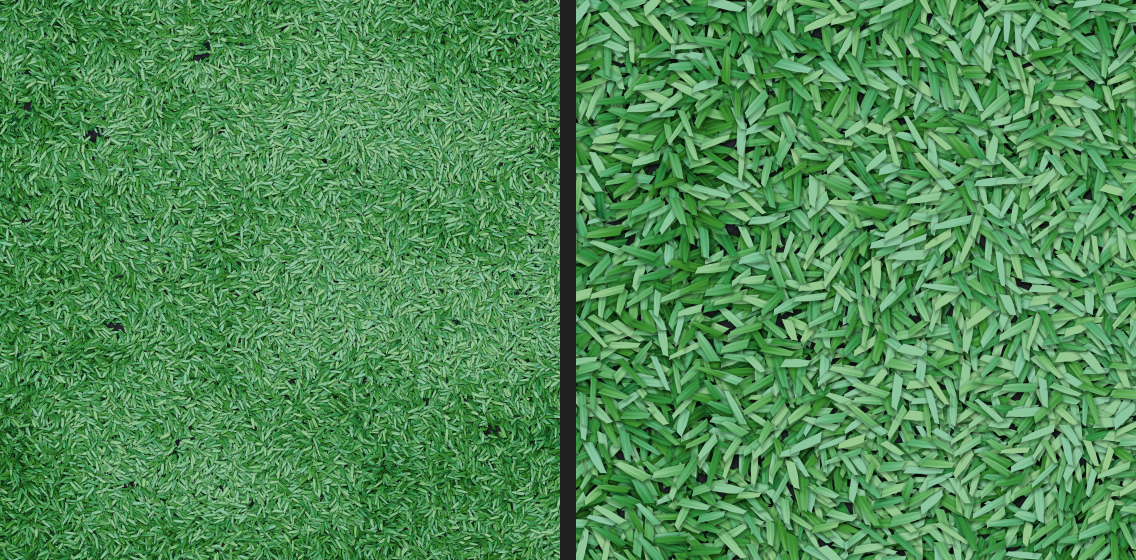
Left: the whole. Right: its middle third, enlarged.
Reproduce this texture procedurally as a Shadertoy shader.

```glsl
float hash(vec2 p) {
    return fract(sin(dot(p, vec2(127.1, 311.7))) * 43758.5453);
}

float noise(vec2 p) {
    vec2 i = floor(p), f = fract(p);
    f = f * f * (3.0 - 2.0 * f);
    return mix(mix(hash(i), hash(i + vec2(1, 0)), f.x),
               mix(hash(i + vec2(0, 1)), hash(i + vec2(1, 1)), f.x), f.y);
}

// Green ramp from deep shade to sunlit blade
vec3 grassColor(float tone) {
    vec3 c = mix(vec3(0.08, 0.29, 0.09), vec3(0.21, 0.56, 0.22), smoothstep(0.0, 0.38, tone));
    c = mix(c, vec3(0.37, 0.68, 0.41), smoothstep(0.40, 0.68, tone));
    return mix(c, vec3(0.57, 0.79, 0.60), smoothstep(0.66, 1.05, tone));
}

// Signed distance to a tapered blade with slanted ends, q.y runs along it
float bladeDistance(vec2 q, float halfWidth, float halfLength) {
    float taper = 1.0 - 0.35 * smoothstep(0.0, halfLength, q.y);
    return max(abs(q.x) - halfWidth * taper, abs(q.y + 0.6 * q.x) - halfLength);
}

void mainImage(out vec4 fragColor, in vec2 fragCoord) {
    vec2 uv = fragCoord / iResolution.y;
    float edge = 0.7 / iResolution.y;
    float cellSize = 0.012;

    // Dark soil underneath
    vec3 color = mix(vec3(0.06, 0.10, 0.08), vec3(0.17, 0.17, 0.21), noise(uv * 160.0));

    // Broad, slightly horizontal patches of light and dark
    float patches = 0.55 * noise(uv * vec2(3.0, 5.0) + 4.0)
                  + 0.45 * noise(uv * vec2(10.0, 14.0)) - 0.5;

    // Blades, stacked from the lowest layer up
    for (int layer = 0; layer < 6; layer++) {
        float level = float(layer);
        vec2 shift = vec2(0.37, 0.61) * level;
        vec2 home = floor(uv / cellSize + shift);
        for (int y = -1; y <= 1; y++)
        for (int x = -1; x <= 1; x++) {
            vec2 cell = home + vec2(x, y);
            vec2 seed = cell + 17.3 * level;
            vec2 jitter = vec2(hash(seed + 0.13), hash(seed + 5.71));
            vec2 center = (cell + jitter - shift) * cellSize;

            // Small bare spots
            if (noise(center * 38.0) > 0.925) continue;

            // Neighbouring blades lean alike, as tufts
            float angle = 5.5 * noise(center * 24.0) + 1.8 * (hash(seed + 9.37) - 0.5);
            float c = cos(angle), s = sin(angle);
            mat2 turn = mat2(c, -s, s, c);
            vec2 q = turn * (uv - center);
            float halfWidth = mix(0.0016, 0.0029, hash(seed + 2.19));
            float halfLength = mix(0.006, 0.0115, hash(seed + 7.53));
            float d = bladeDistance(q, halfWidth, halfLength);

            // Soft green shadow cast downwards on what lies below
            vec2 below = turn * vec2(-0.0004, 0.0007);
            float shadowDist = bladeDistance(q + below, halfWidth, halfLength);
            float shadow = 1.0 - smoothstep(-0.0005, 0.0025, shadowDist);
            color *= 1.0 - shadow * vec3(0.33, 0.27, 0.33);

            // Tone: own shade, height, tip light, crease and fibres
            float across = q.x / halfWidth;
            float tone = 0.42 + 0.065 * level + 0.84 * (hash(seed + 3.91) - 0.5)
                       + 0.65 * patches + 0.14 * q.y / halfLength + 0.07 * across
                       + 0.06 * sin(across * 6.0 + 6.3 * jitter.x);
            float warmth = hash(seed + 11.17) - 0.5;
            vec3 blade = grassColor(tone) + warmth * vec3(0.06, 0.01, -0.09);
            color = mix(color, blade, 1.0 - smoothstep(-edge, edge, d));
        }
    }
    fragColor = vec4(clamp(color, 0.0, 1.0), 1.0);
}
```
